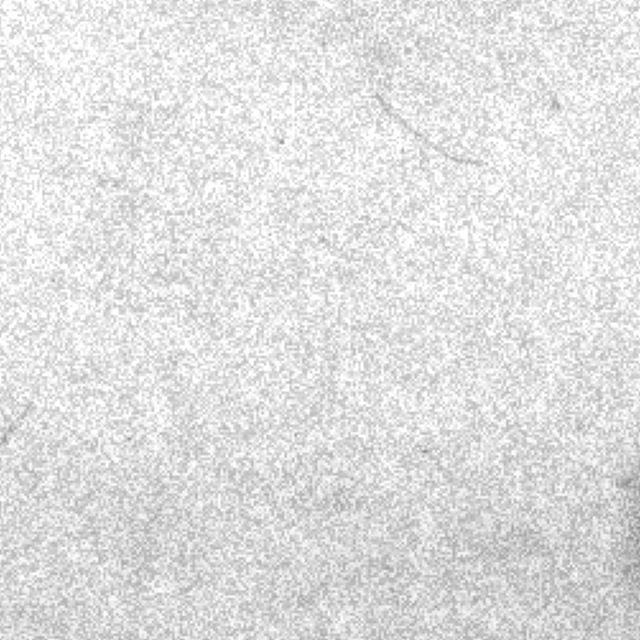
This texture is drawn by a Shadertoy shader. Its source:

```glsl
float hash(vec2 cell) {
    vec3 q = fract(vec3(cell.xyx) * 0.1031);
    q += dot(q, q.yzx + 33.33);
    return fract((q.x + q.y) * q.z);
}

float valueNoise(vec2 p) {
    vec2 cell = floor(p);
    vec2 w = fract(p);
    w = w * w * (3.0 - 2.0 * w);
    float low = mix(hash(cell), hash(cell + vec2(1, 0)), w.x);
    float high = mix(hash(cell + vec2(0, 1)), hash(cell + vec2(1, 1)), w.x);
    return mix(low, high, w.y);
}

// Layered noise, centred on zero
float cloud(vec2 p, int octaves) {
    float sum = 0.0;
    float weight = 0.5;
    for (int i = 0; i < octaves; i++) {
        sum += weight * (valueNoise(p) - 0.5);
        p = mat2(1.6, 1.2, -1.2, 1.6) * p + 17.3;
        weight *= 0.6;
    }
    return sum;
}

// Soft round stain
float smudge(vec2 p, vec2 centre, vec2 radius) {
    vec2 d = (p - centre) / radius;
    return exp(-dot(d, d));
}

// Soft line between two points
float crease(vec2 p, vec2 a, vec2 b, float width) {
    vec2 ab = b - a;
    float t = clamp(dot(p - a, ab) / dot(ab, ab), 0.0, 1.0);
    float d = length(p - a - ab * t) / width;
    return exp(-d * d);
}

// Sparse dark dots, one candidate per cell
float flecks(vec2 p, float cells, float density, float radius) {
    vec2 home = floor(p * cells);
    float ink = 0.0;
    for (int y = -1; y <= 1; y++) {
        for (int x = -1; x <= 1; x++) {
            vec2 cell = home + vec2(x, y);
            vec2 centre = cell + vec2(hash(cell + 71.0), hash(cell + 139.0));
            float present = step(hash(cell + 211.0), density);
            float size = radius * mix(0.6, 1.3, hash(cell + 307.0));
            float strength = mix(0.4, 1.0, hash(cell + 401.0));
            ink = max(ink, present * strength * smudge(p, centre / cells, vec2(size)));
        }
    }
    return ink;
}

// Broad light falling off towards the bottom and the lower right
float paperTone(vec2 p) {
    float tone = mix(0.832, 0.905, smoothstep(0.0, 0.7, p.y));
    tone += 0.025 * smudge(p, vec2(0.0, 0.9), vec2(0.35, 0.4));
    tone -= 0.03 * smudge(p, vec2(0.9, 0.1), vec2(0.3, 0.18));
    tone += 0.07 * cloud(p * 5.0, 3);
    return tone + 0.07 * cloud(p * 24.0 + 40.0, 3);
}

float stains(vec2 p) {
    float ink = 0.16 * smudge(p, vec2(1.01, 0.17), vec2(0.035, 0.11));
    ink += 0.05 * smudge(p, vec2(0.59, 0.9), vec2(0.05, 0.06));
    ink += 0.05 * smudge(p, vec2(0.8, 0.15), vec2(0.06, 0.03));
    ink += 0.05 * smudge(p, vec2(0.53, 0.22), vec2(0.03));
    ink += 0.2 * smudge(p, vec2(0.87, 0.835), vec2(0.007, 0.01));
    ink += 0.2 * smudge(p, vec2(0.975, 0.245), vec2(0.013, 0.008));
    return ink + 0.1 * smudge(p, vec2(0.157, 0.718), vec2(0.009));
}

float creases(vec2 p) {
    vec2 warp = vec2(cloud(p * 18.0, 2), cloud(p * 18.0 + 60.0, 2));
    vec2 q = p + 0.015 * warp;
    float ink = crease(q, vec2(0.59, 0.85), vec2(0.65, 0.785), 0.005);
    ink = max(ink, crease(q, vec2(0.65, 0.785), vec2(0.71, 0.75), 0.004));
    ink = max(ink, 1.3 * crease(q, vec2(0.71, 0.75), vec2(0.76, 0.74), 0.004));
    ink = max(ink, crease(q, vec2(0.0, 0.3), vec2(0.05, 0.37), 0.005));
    ink = max(ink, 0.8 * crease(q, vec2(0.605, 0.11), vec2(0.625, 0.05), 0.005));
    return ink * (0.6 + 0.8 * valueNoise(p * 45.0));
}

// Fine speckle in two sizes
float paperGrain(vec2 p) {
    float fine = valueNoise(p * 251.0) - 0.5;
    float coarse = valueNoise(p * 127.0 + 90.0) - 0.5;
    return 0.27 * fine + 0.08 * coarse;
}

void mainImage(out vec4 fragColor, in vec2 fragCoord) {
    vec2 p = fragCoord / iResolution.xy;
    float grey = paperTone(p) + paperGrain(p);
    grey -= stains(p) + 0.11 * creases(p);
    grey -= 0.26 * flecks(p, 30.0, 0.025, 0.0035);
    grey -= 0.10 * flecks(p + 3.0, 22.0, 0.06, 0.008);
    fragColor = vec4(vec3(clamp(grey, 0.0, 1.0)), 1.0);
}
```
